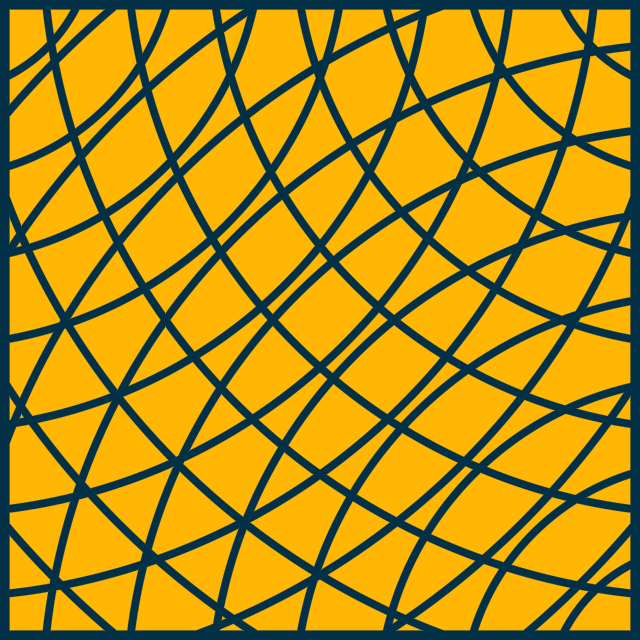
This pattern is drawn by a three.js fragment shader. Its source:

```glsl
// Three families of evenly spaced concentric rings cross on a flat ground,
// each centred just outside a corner: top left, top right, bottom right.
// Signed distances of the rings and a frame are joined, then inked once.

varying vec2 vUv;

const vec3 AMBER = vec3(1.0, 0.718, 0.012);
const vec3 NAVY = vec3(0.008, 0.188, 0.278);

const float OUTSET = 0.1;          // ring centres lie this far past the corners
const float RING_SPACING = 0.13125;
const float RING_START = 0.246;    // radius of the first visible ring
const float LINE_WIDTH = 0.0124;
const float FRAME_WIDTH = 0.015;
const float EDGE_SOFTNESS = 0.00125;

// Signed distance to the nearest ring line, negative inside the line
float ringLines(vec2 p, vec2 center, float start, float spacing, float width) {
  float turn = (length(p - center) - start) / spacing;
  float toRing = abs(fract(turn + 0.5) - 0.5) * spacing;
  return toRing - 0.5 * width;
}

// Signed distance to a frame along the canvas border
float frame(vec2 p, float width) {
  vec2 toSide = min(p, 1.0 - p);
  return min(toSide.x, toSide.y) - width;
}

// Ink coverage with a smooth edge
float coverage(float dist, float softness) {
  return 1.0 - smoothstep(-softness, softness, dist);
}

void main() {
  float near = -OUTSET;
  float far = 1.0 + OUTSET;

  // Join the frame and the three ring families
  float dist = frame(vUv, FRAME_WIDTH);
  dist = min(dist, ringLines(vUv, vec2(near, far), RING_START, RING_SPACING, LINE_WIDTH));
  dist = min(dist, ringLines(vUv, vec2(far, far), RING_START, RING_SPACING, LINE_WIDTH));
  dist = min(dist, ringLines(vUv, vec2(far, near), RING_START, RING_SPACING, LINE_WIDTH));

  gl_FragColor = vec4(mix(AMBER, NAVY, coverage(dist, EDGE_SOFTNESS)), 1.0);
}
```
